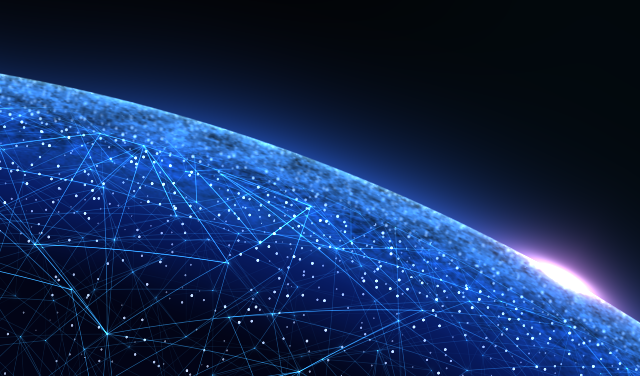
A WebGL 1 fragment shader for this background:

```glsl
precision highp float;
// A blue globe seen from orbit, wrapped in a web of thin links and bright dots,
// with a pink sunrise on its limb. The globe is a large circle; surface detail
// lives in (arc length, depth below limb) space, compressed towards the rim.

uniform vec2 u_resolution;

#define CENTER vec2(-0.826, -3.834)
#define RADIUS 4.711
#define SUN_ARC 2.433
#define HUB_CELL vec2(0.24, 0.135)
#define FINE_CELL vec2(0.14, 0.085)
#define DOT_CELL vec2(0.027, 0.027)
#define DOT_RADIUS 0.0034
#define LINE_WIDTH 0.0009
#define LINK_COLOR vec3(0.22, 0.66, 0.92)
#define DOT_COLOR vec3(0.82, 0.90, 1.00)

vec2 hash2(vec2 p) {
  vec3 q = fract(p.xyx * vec3(0.1031, 0.1030, 0.0973));
  q += dot(q, q.yzx + 33.33);
  return fract((q.xx + q.yz) * q.zy);
}

float noise(vec2 p) {
  vec2 i = floor(p), f = fract(p);
  f = f * f * (3.0 - 2.0 * f);
  float low = mix(hash2(i).x, hash2(i + vec2(1, 0)).x, f.x);
  float high = mix(hash2(i + vec2(0, 1)).x, hash2(i + 1.0).x, f.x);
  return mix(low, high, f.y);
}

// Jittered cell point, returned as (arc, depth)
vec2 surfacePoint(vec2 id, vec2 cell) {
  vec2 q = (id + 0.08 + 0.84 * hash2(id + 7.0)) * cell;
  q.y = max(q.y, 0.15);
  return vec2(q.x, q.y * q.y);
}

float segmentDistance(vec2 p, vec2 a, vec2 b) {
  vec2 ab = b - a;
  float t = clamp(dot(p - a, ab) / max(dot(ab, ab), 1e-5), 0.0, 1.0);
  return length(p - a - ab * t);
}

// Each hub sends lines to random hubs up to two cells away
float links(vec2 g, vec2 cell, float pixel) {
  vec2 home = floor(vec2(g.x, sqrt(g.y)) / cell);
  float width = LINE_WIDTH + 0.6 * pixel;
  float sum = 0.0;
  for (int j = -2; j <= 2; j++) {
    for (int i = -2; i <= 2; i++) {
      vec2 id = home + vec2(i, j);
      vec2 hub = surfacePoint(id, cell);
      sum += 0.7 * exp(-length(g - hub) / 0.005);
      for (int k = 0; k < 6; k++) {
        vec2 r = hash2(id + float(k) * vec2(17.3, 31.7) + 50.0);
        vec2 target = surfacePoint(id + floor(r * 5.0) - 2.0, cell);
        float strength = fract(r.x * 5.0);
        float line = 1.0 - smoothstep(0.0, width, segmentDistance(g, hub, target));
        sum += line * mix(0.12, 0.75, strength * strength);
      }
    }
  }
  return sum;
}

// Round dots, scattered in compressed cells and defocused near the rim
float dots(vec2 g, float pixel) {
  vec2 home = floor(vec2(g.x, sqrt(g.y)) / DOT_CELL);
  float blur = 1.0 - smoothstep(0.03, 0.14, g.y);
  float density = mix(0.75, 0.30, smoothstep(0.15, 0.5, g.y));
  density *= 0.55 + 0.9 * noise(g * vec2(7.0, 11.0));
  float sum = 0.0;
  for (int j = -1; j <= 1; j++) {
    for (int i = -1; i <= 1; i++) {
      vec2 id = home + vec2(i, j);
      vec2 q = (id + hash2(id + 90.0)) * DOT_CELL;
      vec2 r = hash2(id + 200.0);
      float radius = DOT_RADIUS * (0.6 + 0.6 * r.y);
      float edge = 0.5 * pixel + 0.004 * blur;
      float disc = 1.0 - smoothstep(radius - edge, radius + edge, length(g - vec2(q.x, q.y * q.y)));
      sum += disc * step(r.x, density) * mix(0.25, 1.0, r.y) * (1.0 - 0.75 * blur);
    }
  }
  return sum;
}

vec3 sky(vec2 p, float height) {
  vec3 color = mix(vec3(0.006, 0.007, 0.009), vec3(0.008, 0.032, 0.048), smoothstep(0.6, 1.6, p.x));
  float side = mix(0.5, 1.0, smoothstep(0.0, 0.8, p.x)) * (1.0 - 0.35 * smoothstep(1.1, 1.7, p.x));
  return color + vec3(0.10, 0.25, 0.58) * side * exp(-height / 0.11);
}

vec3 globe(vec2 g, float pixel) {
  float d = g.y;
  vec3 color = mix(vec3(0.20, 0.45, 0.78), vec3(0.07, 0.25, 0.62), smoothstep(0.03, 0.14, d));
  color = mix(color, vec3(0.03, 0.11, 0.40), smoothstep(0.11, 0.30, d));
  color = mix(color, vec3(0.006, 0.015, 0.085), smoothstep(0.24, 0.55, d));
  // Mottled, out-of-focus surface in the outer band
  float mottle = noise(g * vec2(55.0, 130.0)) + 0.7 * noise(g * vec2(130.0, 240.0));
  float patches = noise(g * vec2(9.0, 32.0));
  color *= 1.0 + (0.55 * (mottle - 0.85) + 0.5 * (patches - 0.5)) * (1.0 - smoothstep(0.1, 0.3, d));
  color += vec3(0.25, 0.36, 0.30) * exp(-d / 0.007);
  // Web and dots, with a brighter knot of links left of the middle
  float knot = exp(-pow((g.x - 1.5) / 0.45, 2.0) - pow((d - 0.19) / 0.06, 2.0));
  float web = links(g, HUB_CELL, pixel) + 0.4 * links(g + vec2(3.0, 0.0), FINE_CELL, pixel);
  web *= smoothstep(0.04, 0.14, d) * (0.65 + 0.35 * knot) * (1.0 - 0.4 * smoothstep(1.9, 2.4, g.x));
  color += LINK_COLOR * (web + 0.12 * knot);
  return color + DOT_COLOR * dots(g, pixel);
}

void main() {
  float pixel = 1.0 / u_resolution.y;
  vec2 p = gl_FragCoord.xy * pixel;
  vec2 ray = p - CENTER;
  float depth = RADIUS - length(ray);
  vec2 g = vec2(RADIUS * atan(ray.x, ray.y), max(depth, 0.0));
  vec3 color = sky(p, max(-depth, 0.0));
  if (depth > -pixel) color = mix(color, globe(g, pixel), smoothstep(-pixel, pixel, depth));

  // Sunrise: violet haze, pink glow and white core stretched along the limb
  float s = g.x - SUN_ARC;
  float fall = depth > 0.0 ? depth / 0.025 : -depth / 0.055;
  color += vec3(0.28, 0.12, 0.24) * exp(-abs(s) / 0.22 - fall * 0.8);
  color += vec3(0.75, 0.38, 0.48) * exp(-s * s / 0.026 - fall * 1.3);
  color += vec3(0.95, 0.85, 0.75) * exp(-s * s / 0.007 - depth * depth / 0.0004);
  gl_FragColor = vec4(min(color, 1.0), 1.0);
}
```
